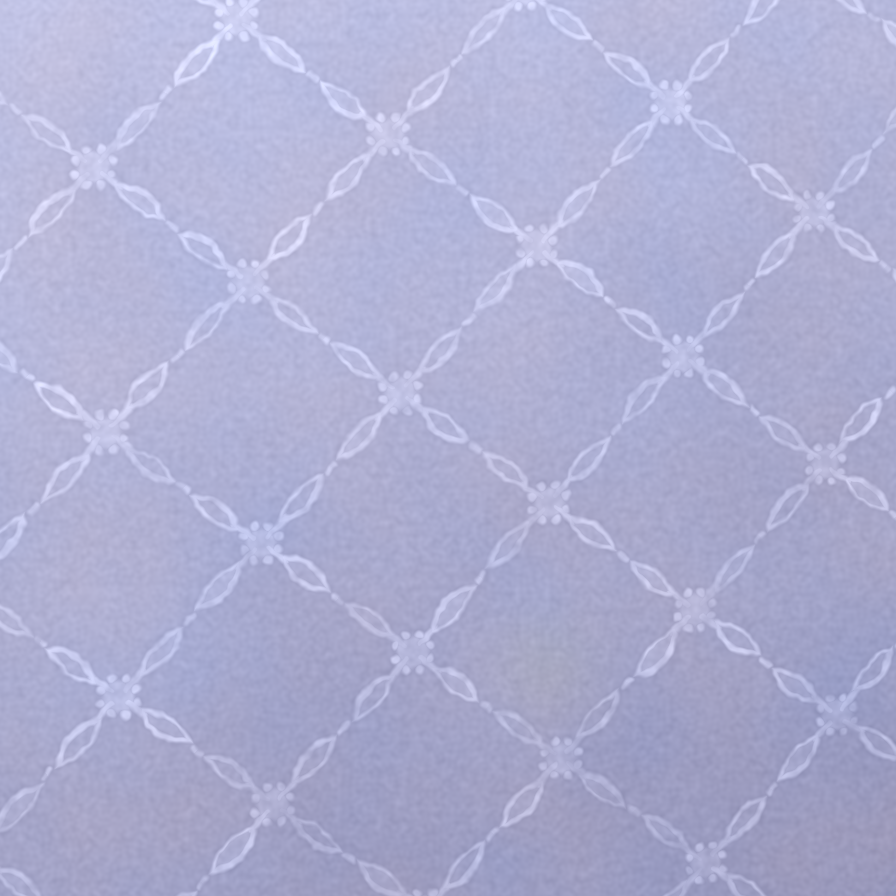
A Shadertoy shader for this pattern:

```glsl
const float PI = 3.14159265;
const vec2 FALL_EDGE = vec2(0.1676, -0.1234); // lattice step, down to the right
const vec2 RISE_EDGE = vec2(0.1540, 0.1657);  // lattice step, up to the right
const vec2 LATTICE_ORIGIN = vec2(0.447, 0.561);
const float TILT = 0.065;                     // perspective of the cloth

vec2 hash2(vec2 p) {
    vec3 q = fract(p.xyx * vec3(0.1031, 0.1030, 0.0973));
    q += dot(q, q.yzx + 33.33);
    return fract((q.xx + q.yz) * q.zy);
}

float cornerSlope(vec2 cell, vec2 offset, vec2 f) {
    return dot(hash2(cell + offset) * 2.0 - 1.0, f - offset);
}

float gradientNoise(vec2 p) {
    vec2 cell = floor(p), f = fract(p);
    vec2 w = f * f * f * (f * (f * 6.0 - 15.0) + 10.0);
    float low = mix(cornerSlope(cell, vec2(0, 0), f), cornerSlope(cell, vec2(1, 0), f), w.x);
    float high = mix(cornerSlope(cell, vec2(0, 1), f), cornerSlope(cell, vec2(1, 1), f), w.x);
    return mix(low, high, w.y);
}

float fbm(vec2 p) {
    float sum = 0.0, amplitude = 1.0;
    for (int i = 0; i < 3; i++) {
        sum += amplitude * gradientNoise(p);
        p = p * 2.03 + 17.7;
        amplitude *= 0.5;
    }
    return sum;
}

float fill(float dist, float blur) {
    return 1.0 - smoothstep(-blur, blur, dist);
}

// Pointed oval lying along x
float almond(vec2 p, float halfLength, float halfWidth) {
    float radius = (halfLength * halfLength + halfWidth * halfWidth) / (2.0 * halfWidth);
    return length(vec2(p.x, abs(p.y) + radius - halfWidth)) - radius;
}

float segmentX(vec2 p, float start, float end) {
    return length(vec2(p.x - clamp(p.x, start, end), p.y));
}

// Stem, outlined leaf and joining bead on one arm of a knot
float leafArm(vec2 p, vec2 edge, vec2 seed, float blur) {
    float span = length(edge);
    vec2 dir = edge / span;
    vec2 q = vec2(dot(p, dir), dir.x * p.y - dir.y * p.x);
    vec2 vary = hash2(seed);
    vec2 leaf = q - vec2(span * 0.29, (vary.x - 0.5) * 0.004);
    leaf.y += (vary.y - 0.5) * 5.0 * leaf.x * leaf.x;
    float dist = almond(leaf, span * 0.14, mix(0.0082, 0.0102, vary.x));
    float side = clamp(leaf.y / 0.006, -1.0, 1.0) * (vary.y - 0.5);
    float outline = fill(abs(dist) - 0.0029 - 0.0022 * side, blur);
    float inside = mix(0.12, 0.45, vary.y) * fill(dist, blur);
    float stem = 0.9 * fill(segmentX(q, 0.01, span * 0.17) - 0.0036, blur);
    float bead = 0.9 * fill(segmentX(q, span * 0.475, span * 0.525) - 0.0030, blur);
    return max(max(outline, inside), max(stem, bead)) * mix(0.78, 1.1, vary.x);
}

// Small rosette ringed by eight beads
float rosette(vec2 p, float blur) {
    float sector = PI / 4.0;
    float angle = mod(atan(p.y, p.x), sector) - sector * 0.5;
    vec2 folded = length(p) * vec2(cos(angle), sin(angle));
    float core = 0.62 * fill(length(p) - 0.017, blur * 1.5);
    float beads = 0.95 * fill(length(folded - vec2(0.0205, 0.0)) - 0.0050, blur);
    return max(core, beads);
}

float embroidery(vec2 p, float blur) {
    mat2 lattice = mat2(FALL_EDGE, RISE_EDGE);
    vec2 id = floor(inverse(lattice) * p + 0.5);
    vec2 local = p - lattice * id;
    float thread = rosette(local, blur);
    for (int i = 0; i < 4; i++) {
        vec2 edge = (i < 2 ? FALL_EDGE : RISE_EDGE) * (i % 2 == 0 ? 1.0 : -1.0);
        vec2 seed = id * 5.0 + vec2(float(i) * 1.7 + 61.0, 83.0);
        thread = max(thread, leafArm(local, edge, seed, blur));
    }
    return thread;
}

// Cloth shading with soft stains and fine grain
vec3 cloth(vec2 uv) {
    float light = 0.72 * uv.y + 0.28 * (1.0 - uv.x) + 0.16 * fbm(uv * 4.0 + 9.0);
    vec3 color = mix(vec3(0.588, 0.59, 0.732), vec3(0.76, 0.77, 0.905), clamp(light, -0.1, 1.1));
    color += vec3(0.028, 0.004, -0.022) * fbm(uv * 6.0 + 31.0);
    vec2 stain = (uv - vec2(0.61, 0.26)) / 0.055;
    color += vec3(0.012, 0.014, -0.025) * exp(-dot(stain, stain));
    float grain = gradientNoise(uv * 150.0) + 0.8 * gradientNoise(uv * vec2(70.0, 90.0));
    return color + 0.042 * grain;
}

void mainImage(out vec4 fragColor, in vec2 fragCoord) {
    vec2 uv = fragCoord / iResolution.y;
    vec2 p = uv - LATTICE_ORIGIN;
    p /= 1.0 - TILT * p.x;
    vec2 wobble = vec2(gradientNoise(uv * 38.0), gradientNoise(uv * 38.0 + 50.0));
    vec2 fray = vec2(gradientNoise(uv * 95.0 + 7.0), gradientNoise(uv * 95.0 + 71.0));
    p += 0.0040 * wobble + 0.0030 * fray;

    float blur = 0.0017 + 0.6 / iResolution.y;
    float thread = embroidery(p, blur);
    float halo = embroidery(p, blur * 3.0);
    float wear = 0.95 + 0.8 * gradientNoise(uv * 60.0) + 0.35 * fbm(uv * 7.0);
    wear = clamp(wear, 0.35, 1.3);

    vec3 color = cloth(uv);
    color -= 0.045 * halo * (1.0 - thread);
    color += vec3(0.120, 0.123, 0.118) * thread * wear;
    fragColor = vec4(clamp(color, 0.0, 1.0), 1.0);
}
```
